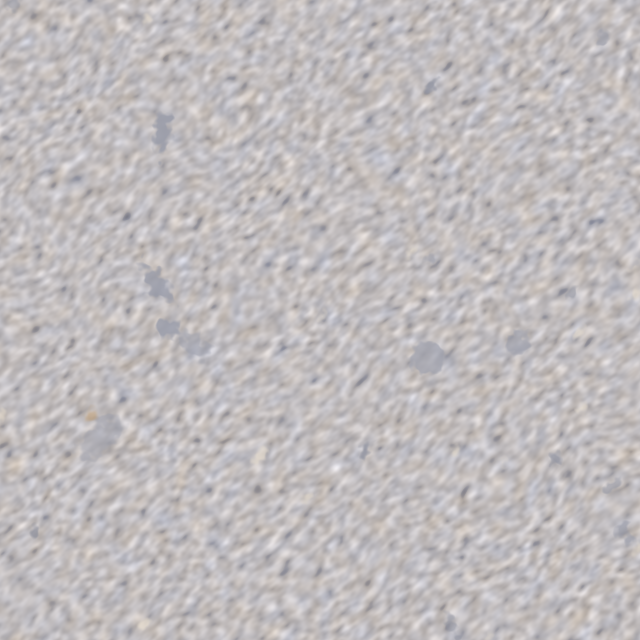
Write a WebGL 2 fragment shader that draws this texture.

```glsl
#version 300 es
precision highp float;

uniform vec2 u_resolution;
out vec4 outColor;

// Colours
const vec3 PLASTER = vec3(0.756, 0.739, 0.744);
const vec3 WARM_SHIFT = vec3(0.032, 0.002, -0.050);
const vec3 PIT_SHIFT = vec3(-0.060, -0.050, -0.025);
const vec3 STAIN = vec3(0.55, 0.56, 0.61);
const vec3 OCHRE = vec3(0.74, 0.61, 0.45);
const vec3 CREAM = vec3(0.92, 0.88, 0.82);

// Grain: cells per canvas along and across each streak
const vec2 COARSE_GRAIN = vec2(40.0, 72.0);
const vec2 CROSS_GRAIN = vec2(50.0, 84.0);
const vec2 FINE_GRAIN = vec2(78.0, 125.0);
const float COARSE_ANGLE = 0.88;
const float CROSS_ANGLE = 0.48;
const float FINE_ANGLE = 0.70;
const float CONTRAST = 0.18;
const float WARP_SCALE = 7.0;
const float WARP_AMOUNT = 0.016;

// Scattered marks
const int STAIN_COUNT = 18;
const int FLECK_COUNT = 16;
const float STAIN_MIN = 0.006;
const float STAIN_MAX = 0.026;
const float EDGE_WOBBLE = 0.016;
const float EDGE_SOFTNESS = 0.005;

float hash(vec2 p) {
    return fract(sin(dot(p, vec2(127.1, 311.7))) * 43758.5453);
}

vec2 hash2(vec2 p) {
    return vec2(hash(p), hash(p + vec2(37.3, 17.9)));
}

vec2 rotate(vec2 p, float angle) {
    float c = cos(angle), s = sin(angle);
    return vec2(c * p.x + s * p.y, c * p.y - s * p.x);
}

float cornerSlope(vec2 cell, vec2 offset) {
    return dot(hash2(cell) * 2.0 - 1.0, offset);
}

// Gradient noise, centred on zero
float noise(vec2 p) {
    vec2 i = floor(p), f = fract(p);
    vec2 u = f * f * f * (f * (f * 6.0 - 15.0) + 10.0);
    vec2 e = vec2(0.0, 1.0);
    float low = mix(cornerSlope(i, f), cornerSlope(i + e.yx, f - e.yx), u.x);
    float high = mix(cornerSlope(i + e.xy, f - e.xy), cornerSlope(i + e.yy, f - e.yy), u.x);
    return mix(low, high, u.y);
}

// Streaky relief leaning up to the right
float grainRelief(vec2 p) {
    return noise(rotate(p, COARSE_ANGLE) * COARSE_GRAIN)
         + 0.75 * noise(rotate(p, CROSS_ANGLE) * CROSS_GRAIN + 31.0)
         + 0.45 * noise(rotate(p, FINE_ANGLE) * FINE_GRAIN + 67.0);
}

// Soft coverage of a randomly turned oval
float ovalMark(vec2 p, float radius, float angle, float squeeze, float wobble) {
    vec2 q = rotate(p, angle) * vec2(squeeze, 1.0);
    return 1.0 - smoothstep(-EDGE_SOFTNESS, EDGE_SOFTNESS, length(q) + wobble - radius);
}

void main() {
    vec2 uv = gl_FragCoord.xy / u_resolution.y;
    vec2 extent = vec2(u_resolution.x / u_resolution.y, 1.0);

    vec2 warp = vec2(noise(uv * WARP_SCALE), noise(uv * WARP_SCALE + 19.0));
    vec2 p = uv + WARP_AMOUNT * warp;

    // Lit grain with dark crevices
    float relief = grainRelief(p);
    vec3 color = PLASTER + CONTRAST * relief;
    color += PIT_SHIFT * smoothstep(0.38, 0.75, -relief);

    // Warm and cool mottling
    float tint = noise(rotate(p, COARSE_ANGLE) * vec2(34.0, 48.0) + 83.0)
               + 0.6 * noise(p * 19.0 + 53.0);
    color += WARM_SHIFT * tint;

    // Blue-grey stains
    float wobble = EDGE_WOBBLE * (noise(uv * 62.0 + 11.0) + 0.6 * noise(uv * 110.0));
    for (int i = 0; i < STAIN_COUNT; i++) {
        vec2 seed = vec2(float(i), 5.0);
        vec2 center = hash2(seed) * extent;
        float size = hash(seed + 9.0);
        float radius = mix(STAIN_MIN, STAIN_MAX, pow(size, 4.0));
        float squeeze = mix(0.45, 1.0, hash(seed + 23.0));
        float cover = ovalMark(uv - center, radius, 0.4 + 2.0 * hash(seed + 14.0), squeeze, wobble);
        color = mix(color, STAIN + 0.07 * size, cover * mix(0.45, 0.9, hash(seed + 41.0)));
    }

    // Small ochre and cream flecks
    for (int i = 0; i < FLECK_COUNT; i++) {
        vec2 seed = vec2(float(i), 71.0);
        vec2 center = hash2(seed) * extent;
        float radius = mix(0.003, 0.007, hash(seed + 9.0));
        float cover = ovalMark(uv - center, radius, COARSE_ANGLE, 0.6, wobble * 0.6);
        vec3 fleck = mix(OCHRE, CREAM, step(0.4, hash(seed + 3.0)));
        color = mix(color, fleck, 0.6 * cover);
    }

    outColor = vec4(clamp(color, 0.0, 1.0), 1.0);
}
```
